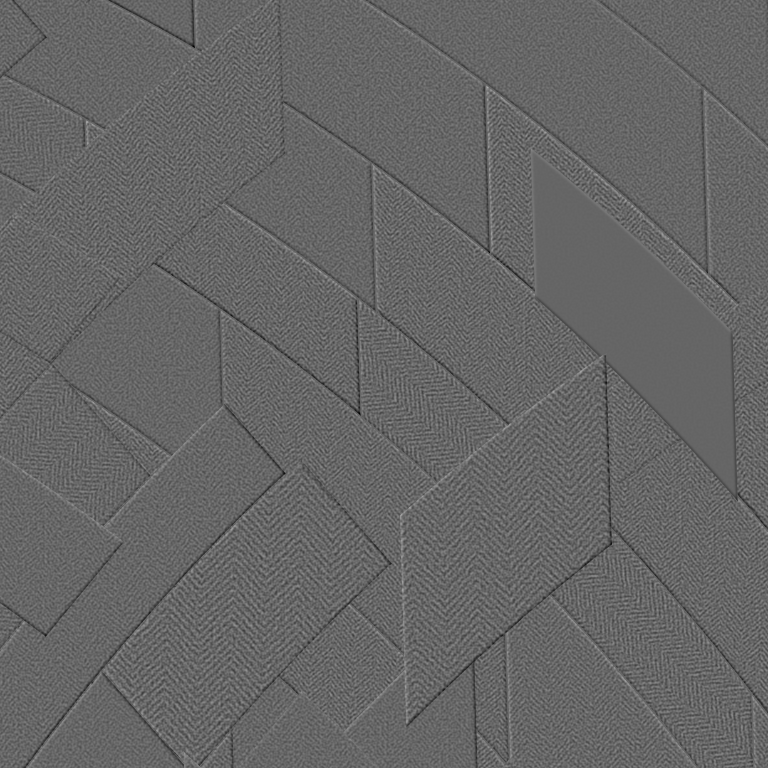
Give the GLSL for this texture map, as a Shadertoy shader.

```glsl
// Grey embossed patchwork of slanted planks filled with fine herringbone weave.
// Four layers of jittered, leaning lanes are cut into planks and stacked;
// each plank has its own weave, and bevelled seams of light and shadow.

float hash(vec2 p) {
    vec3 q = fract(vec3(p.xyx) * 0.1031);
    q += dot(q, q.yzx + 33.33);
    return fract((q.x + q.y) * q.z);
}

float cornerSlope(vec2 cell, vec2 offset) {
    float angle = 6.2832 * hash(cell);
    return dot(vec2(cos(angle), sin(angle)), offset);
}

float gradientNoise(vec2 p) {
    vec2 c = floor(p), f = p - c, e = vec2(1.0, 0.0);
    vec2 u = f * f * f * (f * (f * 6.0 - 15.0) + 10.0);
    return mix(mix(cornerSlope(c, f), cornerSlope(c + e, f - e), u.x),
               mix(cornerSlope(c + e.yx, f - e.yx), cornerSlope(c + 1.0, f - 1.0), u.x), u.y);
}

float boundary(float k, float seed) {
    return k + 0.5 * (hash(vec2(k, seed)) - 0.5);
}

// Uneven intervals: index, distance to the lower and to the upper boundary
vec3 cut(float s, float seed) {
    float k = floor(s + 0.5);
    if (s < boundary(k, seed)) k -= 1.0;
    return vec3(k, s - boundary(k, seed), boundary(k + 1.0, seed) - s);
}

// Soft ridge beside a seam, zero on the seam itself
float bevel(float d) {
    float t = d / 0.0018;
    return t * exp(0.5 - 0.5 * t * t);
}

// Zigzag threads in bands that run along the given direction
float herringbone(vec2 p, float turn, float pitch, float wobble) {
    vec2 q = vec2(p.x * cos(turn) + p.y * sin(turn), p.y * cos(turn) - p.x * sin(turn));
    float band = pitch * 8.0;
    float zigzag = abs(fract(q.x / band) - 0.5) * band;
    return sin(6.2832 * (q.y + zigzag) / pitch + wobble);
}

void mainImage(out vec4 fragColor, in vec2 fragCoord) {
    vec2 p = fragCoord / iResolution.y;

    // Grain shared by all planks
    float grain = gradientNoise(p * 310.0);
    float wobble = 1.5 * gradientNoise(p * 90.0 + 9.0);
    float wear = 1.0 + 1.1 * gradientNoise(p * 110.0 + 71.0);

    float tone = 0.0;
    for (int i = 0; i < 4; i++) {
        float layer = float(i);
        float lean = i % 2 == 0 ? -0.69 : 0.72;
        vec2 axis = vec2(cos(lean), sin(lean));
        float along = dot(p - 0.45, axis);
        float across = dot(p - 0.45, vec2(-axis.y, axis.x)) + 0.18 * along * along;

        // Lanes, cut by upright or square ends
        vec3 lane = cut(across / 0.155, layer + 3.0);
        float laneHash = hash(vec2(lane.x + 11.0, layer * 5.0 + 7.0));
        float run = laneHash < 0.75 ? p.x + 0.03 * p.y : along + 0.45;
        float spacing = i == 0 ? 0.5 : i == 1 ? 0.46 : 0.3;
        float shift = laneHash * 5.0;
        vec3 end = cut(run / spacing + shift, lane.x + 20.0 * layer + 50.0);
        float centre = (end.x + 0.5 - shift) * spacing;

        // Rising planks gather on the left, upper layers are sparse
        vec2 id = vec2(lane.x * 7.0 + layer * 31.0 + 60.0, end.x + 20.0);
        float share = i == 0 ? 1.0 : i == 1 ? (centre < 0.42 ? 0.95 : 0.12) : 0.15;
        if (hash(id) > share) continue;
        float kind = hash(id + vec2(3.0, 17.0));
        float style = hash(id + vec2(41.0, 5.0));

        // Weave, or a nearly plain face
        bool plain = kind < (i > 1 ? 0.45 : 0.08);
        float turn = style < 0.85 ? 0.3 * (style - 0.42) : lean + 1.5708;
        float pitch = kind > 0.92 ? 0.0105 : 0.0068 + 0.0012 * style;
        float strength = 0.015 + 0.042 * kind * kind;
        float face = strength * wear * herringbone(p, turn, pitch, wobble)
                   + (0.085 + 0.08 * kind) * grain;
        if (plain) face = -0.004 + 0.014 * grain;

        // Seams: shadow on one side, light on the other
        vec2 side = lane.yz * 0.155, tip = end.yz * spacing;
        float depth = mix(0.04, 0.2, hash(id + 29.0));
        face += depth * (0.6 * bevel(side.y) - bevel(side.x)
                       + 0.6 * bevel(tip.x) - bevel(tip.y));

        float nearest = min(min(side.x, side.y), min(tip.x, tip.y));
        tone = mix(tone, face, smoothstep(0.0, 0.0016, nearest));
    }

    fragColor = vec4(vec3(clamp(0.401 + tone, 0.0, 1.0)), 1.0);
}
```
